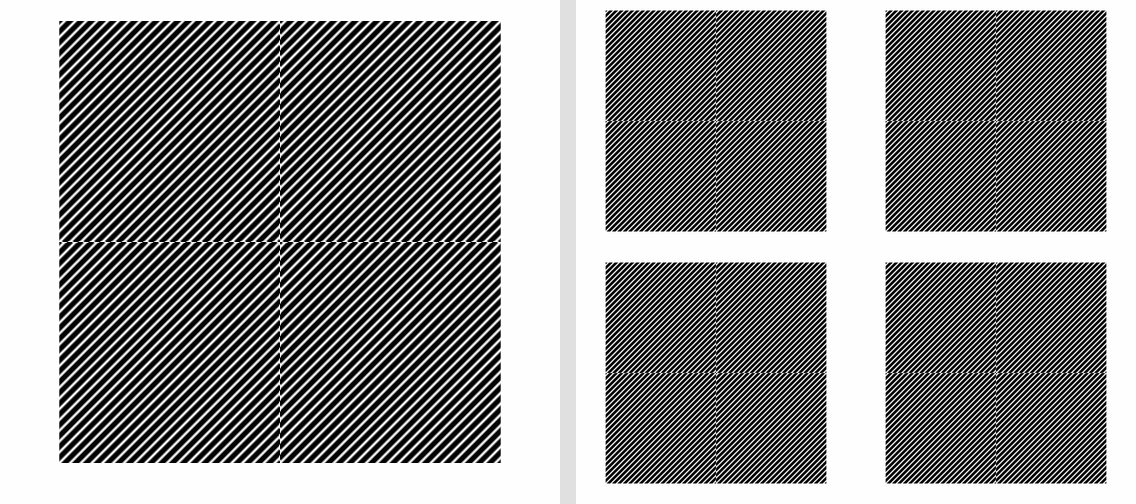
Left: one tile. Right: repeated 2 by 2.
Reproduce this pattern procedurally as a WebGL 2 fragment shader.

```glsl
#version 300 es
precision highp float;

uniform vec2 u_resolution;
out vec4 fragColor;

const vec3 INK = vec3(0.012);
const vec3 PAPER = vec3(0.995);

// Soft diagonal stripe: 1 on the light crest, 0 in the dark gap
float stripe(float phase) {
    float fromCrest = abs(fract(phase) - 0.5);
    return 1.0 - clamp((fromCrest - 0.046) / 0.22, 0.0, 1.0);
}

void main() {
    // Canvas units: width 1, height 460 / 512
    vec2 canvas = vec2(1.0, 460.0 / 512.0);
    vec2 p = gl_FragCoord.xy / u_resolution * canvas - vec2(0.5, 0.467);
    float pixel = canvas.y / u_resolution.y;
    float halfSide = 0.394;

    // Two by two panels; the half period left over offsets the stripes at each joint
    vec2 panel = fract(p / halfSide);
    float phase = 20.5 * (panel.x - panel.y) + 0.5;
    float light = stripe(phase);

    // Thin, crisp dashes along the joints
    float crest = 0.25 - abs(fract(phase) - 0.5);
    float softness = 20.5 * pixel / halfSide;
    float dash = smoothstep(-softness, softness, crest);
    float joint = min(abs(p.x), abs(p.y));
    float onJoint = 1.0 - smoothstep(0.0013 - 0.5 * pixel, 0.0013 + 0.5 * pixel, joint);
    light = mix(light, dash, onJoint);

    // Square field inside a plain margin that tiles with itself
    float edge = max(abs(p.x), abs(p.y)) - halfSide;
    float field = 1.0 - smoothstep(-0.5 * pixel, 0.5 * pixel, edge);
    fragColor = vec4(mix(PAPER, mix(INK, PAPER, light), field), 1.0);
}
```
